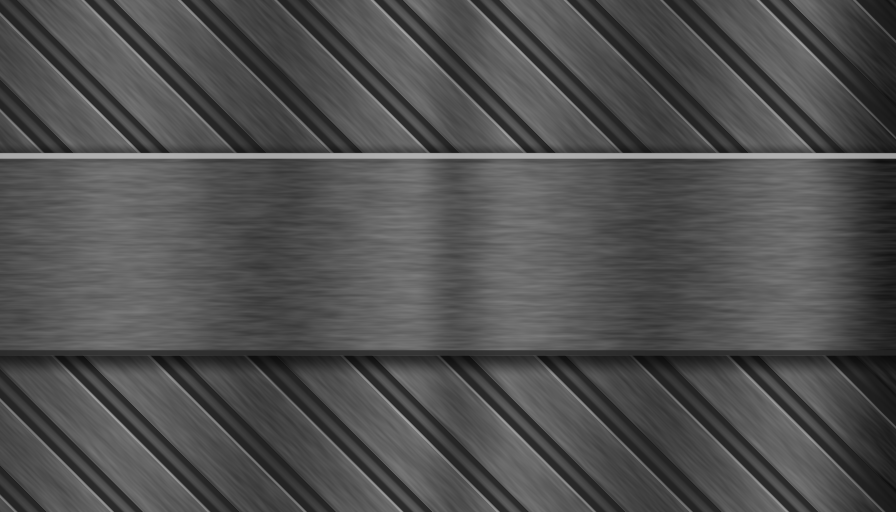
Write a WebGL 1 fragment shader that draws this background.

```glsl
precision highp float;
// Brushed dark steel: diagonal grooved plates behind a wide horizontal metal band.
uniform vec2 u_resolution;

vec2 hashGradient(vec2 cell) {
  float angle = 6.2832 * fract(sin(dot(cell, vec2(127.1, 311.7))) * 43758.5);
  return vec2(cos(angle), sin(angle));
}

float gradientNoise(vec2 p) {
  vec2 i = floor(p), f = fract(p);
  vec2 u = f * f * f * (f * (f * 6.0 - 15.0) + 10.0);
  vec2 e = vec2(1.0, 0.0);
  float low = mix(dot(hashGradient(i), f), dot(hashGradient(i + e.xy), f - e.xy), u.x);
  float high = mix(dot(hashGradient(i + e.yx), f - e.yx), dot(hashGradient(i + e.xx), f - e.xx), u.x);
  return mix(low, high, u.y);
}

// Fine streaks running along the first axis
float brushed(vec2 p) {
  return 0.5 * gradientNoise(p * vec2(7.0, 75.0))
       + 0.6 * gradientNoise(p * vec2(13.0, 150.0) + 31.0)
       + 0.4 * gradientNoise(p * vec2(30.0, 240.0) + 67.0);
}

// Soft-edged interval from a to b
float span(float a, float b, float x, float soft) {
  return smoothstep(a - soft, a + soft, x) - smoothstep(b - soft, b + soft, x);
}

// Upright reflections across the width, x from 0 to 1
float reflection(float x) {
  float tone = mix(0.28, 0.42, smoothstep(-0.03, 0.14, x));
  tone = mix(tone, 0.265, smoothstep(0.14, 0.31, x));
  tone = mix(tone, 0.43, smoothstep(0.30, 0.462, x));
  tone = mix(tone, 0.32, smoothstep(0.462, 0.508, x));
  tone = mix(tone, 0.43, smoothstep(0.508, 0.57, x));
  tone = mix(tone, 0.26, smoothstep(0.57, 0.74, x));
  tone = mix(tone, 0.42, smoothstep(0.73, 0.89, x));
  return mix(tone, 0.13, smoothstep(0.89, 1.0, x));
}

float plates(vec2 p, float light, float soft) {
  float across = p.x + p.y - 1.0;
  float period = 0.1884;
  float d = mod(across - 0.006 + 0.5 * period, period) - 0.5 * period;

  float tone = light + 0.015 + 0.09 * brushed(vec2(p.x - p.y, across) * 0.7071);
  tone *= 1.0 - 0.12 * smoothstep(0.02, 0.09, abs(d));

  // Groove with a rounded rib inside it
  float groove = span(-0.029, 0.027, d, soft);
  float rib = span(-0.011, 0.012, d, 0.004);
  float hollow = 0.09 + 0.18 * light;
  float ribTone = light * (0.85 - 14.0 * abs(d + 0.002));
  tone = mix(tone, mix(hollow, ribTone, rib), groove);

  // Lit upper bevel and soft shade on the facing edge
  tone += 0.16 * span(-0.036, -0.031, d, soft);
  tone -= 0.07 * span(0.027, 0.034, d, 0.004);
  return tone;
}

void main() {
  vec2 p = gl_FragCoord.xy / u_resolution.y;
  float soft = 0.8 / u_resolution.y;
  float light = reflection(gl_FragCoord.x / u_resolution.x);

  // Plates, shaded where the band stands above them
  float tone = plates(p, light, soft);
  tone *= 1.0 - 0.6 * smoothstep(0.262, 0.306, p.y) * step(p.y, 0.5);
  tone *= 1.0 - 0.35 * (1.0 - smoothstep(0.70, 0.722, p.y)) * step(0.5, p.y);

  // Band with horizontal brushing
  float band = light + 0.095 * brushed(p);
  band -= 0.05 * span(0.682, 0.691, p.y, 0.003);
  tone = mix(tone, band, span(0.306, 0.701, p.y, soft));

  // Dark lower lip and bright upper rim
  tone = mix(tone, 0.10 + 0.25 * light, span(0.306, 0.316, p.y, soft));
  tone = mix(tone, 0.60 + 0.22 * light, span(0.690, 0.701, p.y, soft));

  gl_FragColor = vec4(vec3(clamp(tone, 0.0, 1.0)), 1.0);
}
```
